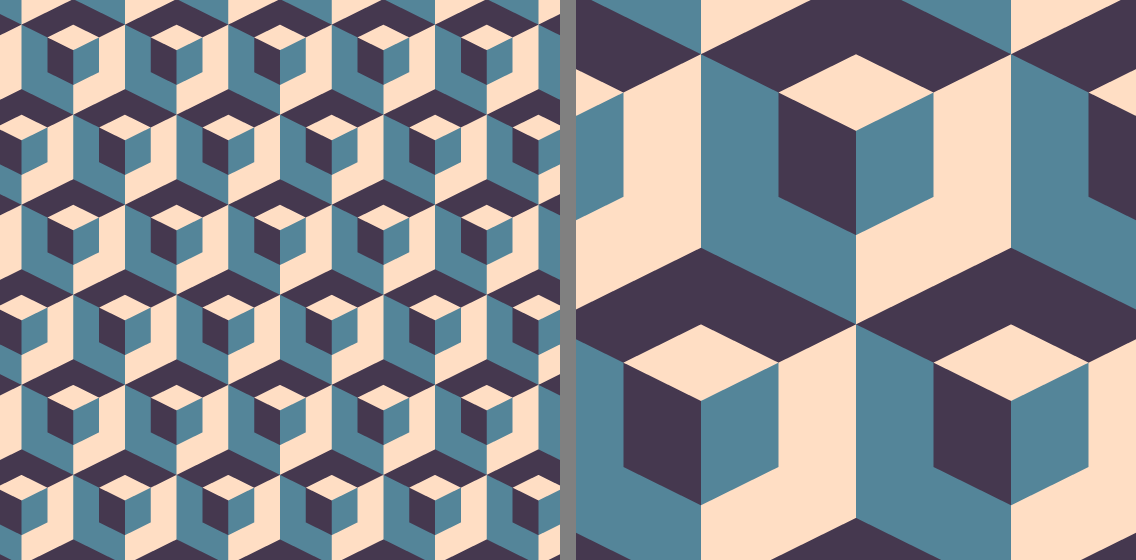
Left: the whole. Right: its middle third, enlarged.
A WebGL 1 fragment shader for this pattern:

```glsl
precision highp float;
// Isometric stack of cubes in staggered rows, each with a smaller cube set in
// its near corner. Every point is folded into one cell, its cube face is found
// from the slanted edges, and a grid of samples per pixel smooths the borders.

uniform vec2 u_resolution;

const vec3 TEAL  = vec3(0.33, 0.52, 0.60);
const vec3 CREAM = vec3(1.00, 0.87, 0.77);
const vec3 PLUM  = vec3(0.27, 0.22, 0.31);

// Lengths are fractions of the canvas height.
const vec2  ORIGIN      = vec2(0.5, 0.5888); // front corner of one cube
const float HALF_WIDTH  = 0.0923;  // half of the column spacing
const float RISE        = 0.0456;  // height gained along a slanted edge
const float SIDE        = 0.1152;  // vertical edge of the large cube
const float INNER_SCALE = 0.5;     // width of the small cube against the large
const float INNER_SIDE  = 0.0621;  // vertical edge of the small cube
const int   SAMPLES     = 4;       // samples per pixel along each axis

// Position relative to the front corner of the nearest cube in one lattice.
vec2 foldCell(vec2 p) {
  vec2 halfPeriod = vec2(HALF_WIDTH, RISE + SIDE);
  return mod(p + halfPeriod, 2.0 * halfPeriod) - halfPeriod;
}

// Height gained by a slanted edge at distance x from the cube's axis.
float slant(float x) {
  return abs(x) * RISE / HALF_WIDTH;
}

// Silhouette of a cube whose front corner is at the origin.
bool insideCube(vec2 p, float scale, float side) {
  float lift = slant(p.x);
  return abs(p.x) <= HALF_WIDTH * scale
      && p.y - lift >= -side
      && p.y + lift <= 2.0 * RISE * scale;
}

vec3 faceColor(vec2 p, vec3 top, vec3 left, vec3 right) {
  if (p.y > slant(p.x)) return top;
  return p.x < 0.0 ? left : right;
}

vec3 cubePattern(vec2 p) {
  // Use the staggered lattice wherever the first one leaves a gap.
  vec2 q = foldCell(p);
  if (!insideCube(q, 1.0, SIDE)) {
    q = foldCell(p - vec2(HALF_WIDTH, RISE + SIDE));
  }
  if (insideCube(q, INNER_SCALE, INNER_SIDE)) {
    return faceColor(q, CREAM, PLUM, TEAL);
  }
  return faceColor(q, PLUM, TEAL, CREAM);
}

void main() {
  // Average a regular grid of samples across the pixel.
  vec3 sum = vec3(0.0);
  for (int j = 0; j < SAMPLES; j++) {
    for (int i = 0; i < SAMPLES; i++) {
      vec2 jitter = (vec2(float(i), float(j)) + 0.5) / float(SAMPLES) - 0.5;
      vec2 p = (gl_FragCoord.xy + jitter) / u_resolution.y;
      sum += cubePattern(p - ORIGIN);
    }
  }
  gl_FragColor = vec4(sum / float(SAMPLES * SAMPLES), 1.0);
}
```
